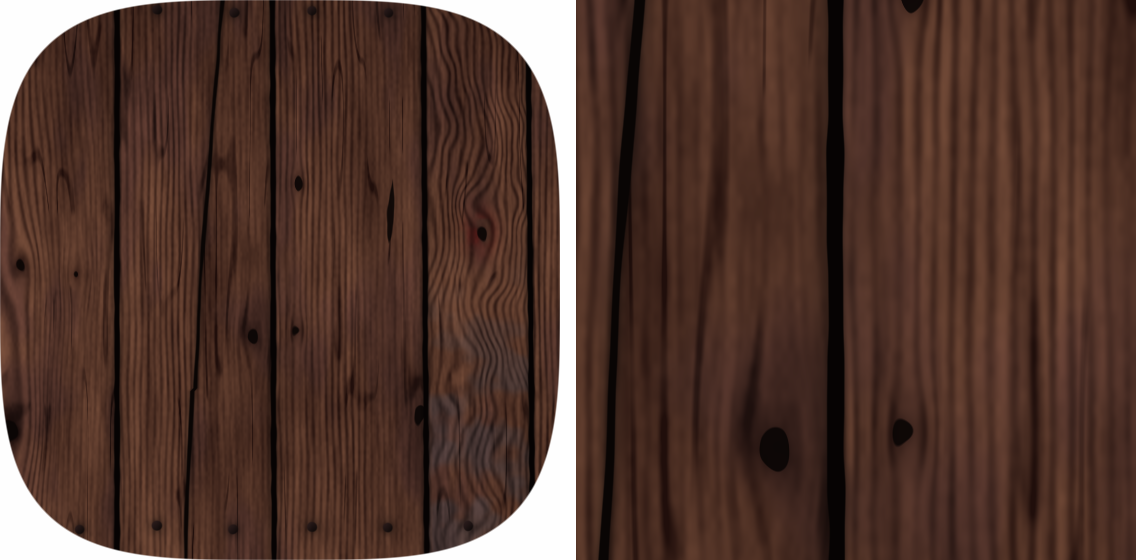
Left, the full canvas; right, a detail of the centre.
This texture is drawn by a Shadertoy shader. Its source:

```glsl
// Five weathered upright planks with dark gaps, cut to a soft superellipse on white.
// Grain is a warped ring phase pushed aside by knots; fibre noise, checks, a long
// split, nails and stains are layered on top.

#define RINGS 88.0          // growth lines across the canvas
#define GAP 0.0047          // half width of the gaps
#define SPLIT 0.0030        // half width of the long split
#define NAIL_STEP 0.139     // spacing of the nails
#define NAIL_SIZE 0.0085
#define CORNER 3.8          // superellipse exponent
#define DARK vec3(0.125, 0.055, 0.042)
#define TAN vec3(0.48, 0.315, 0.235)
#define PLUM vec3(0.27, 0.165, 0.15)
#define STAIN vec3(0.42, 0.11, 0.10)
#define HOLE vec3(0.035, 0.018, 0.015)

const float gaps[4] = float[4](0.209, 0.488, 0.759, 0.947);
const float figure[5] = float[5](3.5, 1.6, 1.5, 9.0, 2.0);

// Knots: centre, reach of the bent grain, radius of the hole
const vec4 knots[8] = vec4[8](
    vec4(0.000, 0.470, 0.085, 0.000), vec4(0.037, 0.525, 0.022, 0.006),
    vec4(0.020, 0.230, 0.055, 0.013), vec4(0.137, 0.510, 0.022, 0.003),
    vec4(0.531, 0.672, 0.014, 0.006), vec4(0.531, 0.410, 0.014, 0.006),
    vec4(0.452, 0.398, 0.026, 0.007), vec4(0.859, 0.583, 0.050, 0.008));

float hash(vec2 p) {
    vec3 h = fract(p.xyx * 0.1031);
    h += dot(h, h.yzx + 33.33);
    return fract((h.x + h.y) * h.z);
}

float noise(vec2 p) {
    vec2 i = floor(p), f = fract(p);
    f = f * f * (3.0 - 2.0 * f);
    return mix(mix(hash(i), hash(i + vec2(1, 0)), f.x),
               mix(hash(i + vec2(0, 1)), hash(i + vec2(1, 1)), f.x), f.y);
}

float fbm(vec2 p) {
    return 0.55 * noise(p) + 0.3 * noise(p * 2.1 + 7.0) + 0.15 * noise(p * 4.3 + 19.0);
}

// Coverage of a shape from its signed distance
float fill(float d) {
    float px = 1.0 / iResolution.y;
    return 1.0 - smoothstep(-px, px, d);
}

void mainImage(out vec4 fragColor, in vec2 fragCoord) {
    vec2 uv = fragCoord / iResolution.xy;
    float ragged = noise(uv * vec2(90.0, 45.0)) - 0.5;

    // Plank index, nearest gap and position across the plank
    int id = 0;
    float gapDist = 1.0, side = 0.0, left = -0.06, right = 1.08;
    for (int i = 0; i < 4; i++) {
        float x = gaps[i] + float(i) * 0.003 * (0.5 - uv.y);
        float d = uv.x - x;
        if (d > 0.0) { id = i + 1; left = x; }
        else right = min(right, x);
        if (abs(d) < gapDist) { gapDist = abs(d); side = sign(d); }
    }
    float across = (uv.x - left) / (right - left);

    // Long slanting split in the second plank
    float splitX = 0.336 + 0.03 * uv.y + 0.032 * uv.y * uv.y
                 - 0.005 * (1.0 - smoothstep(0.300, 0.308, uv.y))
                 + 0.003 * (noise(vec2(uv.y * 18.0, 3.0)) - 0.5);
    float seed = float(id) * 17.0;
    if (id == 1 && uv.x > splitX) seed += 8.0;

    // Grain pushed around the knots
    vec2 q = uv;
    float holes = 1.0, shade = 0.0;
    for (int i = 0; i < 8; i++) {
        vec4 k = knots[i];
        vec2 d = uv - k.xy;
        vec2 e = d / (k.z * vec2(1.0, 2.2));
        float near = exp(-dot(e, e));
        q.x -= d.x * 0.85 * near;
        if (k.w > 0.0) {
            float hole = length(d * vec2(1.0, 0.7)) - k.w + ragged * 0.008;
            holes = min(holes, hole);
            shade = max(shade, exp(-max(hole, 0.0) * 90.0));
        }
    }

    // Growth lines: crisp on the left of a plank, faint toward its heartwood
    float wavy = id == 3 ? 1.0 : 0.0;
    float warp = fbm(q * vec2(6.0, mix(1.6, 5.0, wavy)) + seed) - 0.5;
    float phase = q.x * mix(RINGS, 65.0, wavy) + figure[id] * warp
                + 0.5 * noise(q * vec2(40.0, 7.0));
    float ring = pow(0.5 + 0.5 * sin(6.2832 * phase), 1.6);
    float heart = smoothstep(0.42, 0.62, across + 0.3 * warp) * (1.0 - wavy);
    float contrast = mix(0.34, 0.11, heart) * (0.6 + 0.8 * noise(q * vec2(25.0, 3.0) + seed));

    // Tone: rings, fibres and broad blotches
    float fibre = noise(q * vec2(230.0, 22.0) + seed) - 0.5;
    float streak = noise(q * vec2(75.0, 4.0) + seed) - 0.5;
    float blotch = fbm(uv * vec2(11.0, 4.0) + seed) - 0.5;
    float pores = noise(uv * vec2(260.0, 130.0)) - 0.5;
    float tone = 0.60 - contrast * (ring - 0.38) + 0.22 * fibre + 0.20 * streak
               + 0.42 * blotch + 0.09 * pores - 0.07 * heart - 0.07 * wavy;
    tone -= 0.12 * smoothstep(0.65, 1.0, uv.y);

    // Short drying checks along the grain
    float check = abs(noise(q * vec2(48.0, 5.0) + seed + 31.0) - 0.5);
    float checkMask = smoothstep(0.50, 0.68, noise(uv * vec2(24.0, 9.0) + seed));
    tone -= 0.32 * checkMask * (1.0 - smoothstep(0.01, 0.07, check));
    tone -= 0.35 * shade;
    vec3 col = mix(DARK, TAN, clamp(tone, 0.0, 1.15));

    // Plum heartwood, grey weathering and a red stain
    float patchy = smoothstep(0.45, 0.7, fbm(uv * vec2(14.0, 5.0) + seed + 50.0));
    col = mix(col, PLUM * (0.45 + tone), patchy * 0.55);
    float grey = wavy * smoothstep(0.60, 0.25, uv.y) * smoothstep(0.4, 0.7, fbm(uv * 15.0));
    col = mix(col, vec3(0.29, 0.25, 0.26) * (0.35 + tone), grey * 0.6);
    vec2 s = (uv - vec2(0.857, 0.585)) / vec2(0.024, 0.034);
    col = mix(col, STAIN * (0.5 + tone), 0.75 * exp(-dot(s, s)) * smoothstep(0.2, 0.6, noise(uv * 45.0)));

    // Knot holes, a tall slit and a broken plank edge
    vec2 slit = uv - vec2(0.698, 0.622);
    slit.x -= 0.06 * slit.y;
    holes = min(holes, abs(slit.x) - 0.006 * (1.0 - pow(slit.y / 0.055, 2.0)) + ragged * 0.003);
    vec2 chip = (uv - vec2(0.750, 0.260)) * vec2(1.0, 0.5);
    holes = min(holes, length(chip) - 0.009 + ragged * 0.012);
    col = mix(col, HOLE, 0.9 * fill(holes));

    // Nails in two rows
    for (int i = 1; i < 7; i++) {
        for (int j = 0; j < 2; j++) {
            vec2 jitter = 0.008 * (vec2(hash(vec2(i, j)), hash(vec2(j + 9, i))) - 0.5);
            vec2 d = uv - vec2(NAIL_STEP * float(i), j == 0 ? 0.058 : 0.979) - jitter;
            float r = length(d) - NAIL_SIZE;
            col *= 1.0 - 0.3 * exp(-max(r, 0.0) * 130.0);
            vec3 iron = vec3(0.10, 0.065, 0.065) * (1.0 + 45.0 * (d.y - d.x));
            col = mix(col, iron, 0.9 * fill(r + 0.002 * ragged));
        }
    }

    // Split and gaps, with soft shadow and a worn light edge
    if (id == 1) {
        float d = abs(uv.x - splitX) - SPLIT * (0.65 + 0.6 * noise(vec2(uv.y * 14.0, 8.0)));
        col *= 1.0 - 0.4 * exp(-max(d, 0.0) * 300.0);
        col = mix(col, HOLE, fill(d));
    }
    float g = gapDist - GAP - 0.0018 * (noise(vec2(uv.y * 40.0, seed)) - 0.5);
    col *= 1.0 - 0.35 * exp(-max(g, 0.0) * 160.0);
    col += TAN * 0.22 * step(0.0, side) * exp(-pow((g - 0.004) / 0.003, 2.0)) * noise(uv * vec2(50.0, 22.0));
    col = mix(col, HOLE * 0.7, fill(g));

    // Rounded outline on white
    vec2 c = abs(uv * 2.0 - 1.0);
    float edge = pow(pow(c.x, CORNER) + pow(c.y, CORNER), 1.0 / CORNER) - 1.0;
    fragColor = vec4(mix(vec3(0.995), col, fill(edge * 0.5)), 1.0);
}
```
